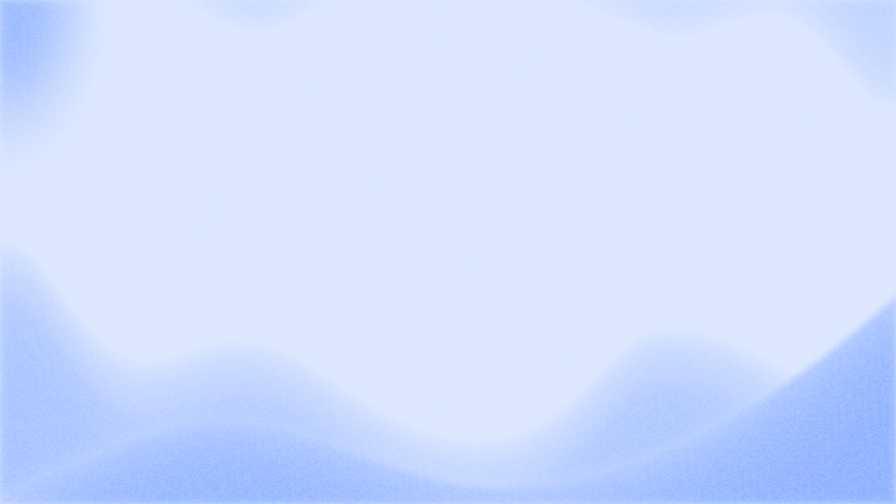
Give the GLSL for this background, as a Shadertoy shader.

```glsl
float hash(vec2 p) {
    return fract(sin(dot(p, vec2(127.1, 311.7))) * 43758.5453);
}

float bump(float x, float center, float width) {
    float t = (x - center) / width;
    return exp(-t * t);
}

// Heights of the wave crests, as fractions of the canvas
float backCrest(float x) {
    return 0.11 + 0.404 * bump(x, 0.0, 0.11) + 0.215 * bump(x, 0.27, 0.155)
         + 0.242 * bump(x, 0.745, x < 0.745 ? 0.115 : 0.21);
}

float frontCrest(float x) {
    float rise = max(x - 0.5, 0.0) / 0.5;
    return 0.015 + 0.15 * bump(x, 0.25, 0.2) + 0.4 * rise * rise - 0.04 * exp(-25.0 * x);
}

// Depth of the pale cloud hanging from the top
float topCloud(float x) {
    return 0.08 * bump(x, 0.285, 0.07) + 0.088 * bump(x, 0.755, 0.095)
         + 0.23 * bump(x, 1.0, 0.09) - 0.012;
}

void mainImage(out vec4 fragColor, in vec2 fragCoord) {
    vec2 uv = fragCoord / iResolution.xy;
    float aspect = iResolution.x / iResolution.y;
    vec3 paleBlue = vec3(0.863, 0.906, 1.0);
    vec3 deepBlue = vec3(0.57, 0.705, 1.0);

    // Upper corner glow and cloud
    float corner = length(vec2(uv.x / 0.125, (1.0 - uv.y) / 0.35));
    float tint = 0.8 * smoothstep(1.05, 0.15, corner);
    float cloudDepth = topCloud(uv.x) - (1.0 - uv.y);
    tint += 0.4 * (1.0 - exp(-max(cloudDepth, 0.0) / 0.09));

    // Back wave, with a faint inner fold
    float backDepth = backCrest(uv.x) - uv.y;
    tint += 0.6 * (1.0 - exp(-max(backDepth, 0.0) / 0.1));
    tint += 0.06 * smoothstep(0.09, 0.14, backDepth);

    // Front wave, with a light rim along its crest
    float frontDepth = frontCrest(uv.x) - uv.y;
    tint *= 1.0 - 0.22 * exp(-abs(frontDepth) / 0.02);
    float frontTint = 0.5 + 0.5 * (1.0 - exp(-max(frontDepth, 0.0) / 0.1));
    tint = mix(tint, frontTint, smoothstep(-0.012, 0.018, frontDepth));

    // Pale fade at the canvas border
    vec2 margin = min(uv, 1.0 - uv) * vec2(aspect, 1.0);
    tint *= 1.0 - 0.45 * exp(-min(margin.x, margin.y) / 0.006);

    // Fine grain, stronger in the deeper blue
    vec2 grainCell = floor(uv * vec2(aspect, 1.0) * 288.0);
    tint += (hash(grainCell) - 0.5) * (0.04 + 0.16 * tint);

    fragColor = vec4(clamp(mix(paleBlue, deepBlue, tint), 0.0, 1.0), 1.0);
}
```
